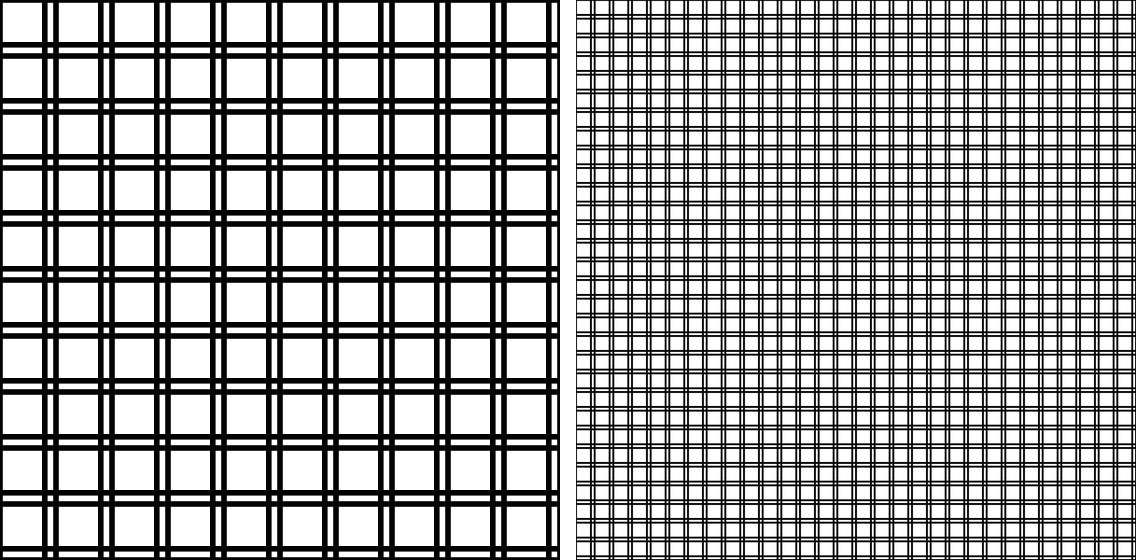
Left, the tile; right, the same tile 3 across and 3 down.
Give the GLSL for this pattern, as a Shadertoy shader.

```glsl
// Black double-line grid check on white, ten repeats each way.

// Coverage of a line 0.1 cell wide, centred at c, repeating every cell.
vec2 lineCoverage(vec2 p, vec2 c, vec2 pixel) {
    vec2 dist = abs(fract(p - c + 0.5) - 0.5);
    return clamp((0.05 - dist) / pixel + 0.5, 0.0, 1.0);
}

void mainImage(out vec4 fragColor, in vec2 fragCoord) {
    // Cell units: one unit per repeat
    vec2 cell = 10.0 * fragCoord / iResolution.xy;
    vec2 pixel = 10.0 / iResolution.xy;

    // Pair of lines along each axis: one on the cell border, one beside it
    vec2 stripes = max(lineCoverage(cell, vec2(0.0), pixel),
                       lineCoverage(cell, vec2(0.8, 0.2), pixel));

    // Union of the vertical and horizontal stripes
    float ink = 1.0 - (1.0 - stripes.x) * (1.0 - stripes.y);
    fragColor = vec4(mix(vec3(1.0), vec3(0.01), ink), 1.0);
}
```
